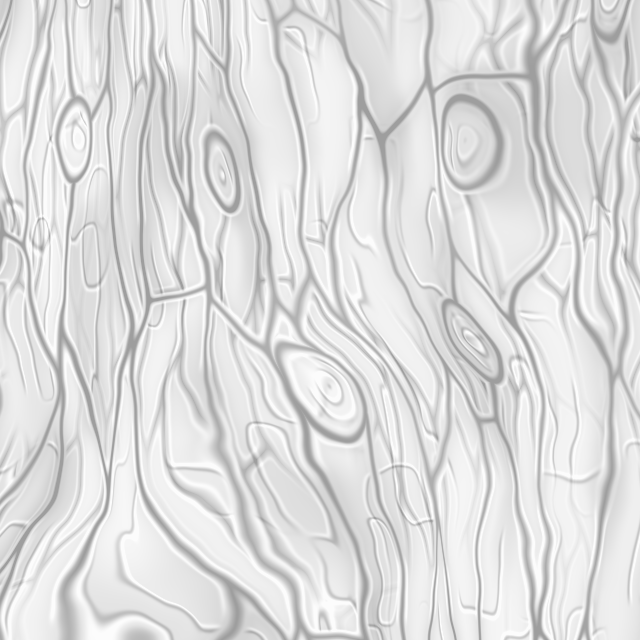
Give the GLSL for this texture map, as a WebGL 1 fragment shader.

```glsl
precision highp float;

uniform vec2 u_resolution;

const vec2 PLATE_SCALE = vec2(11.5, 2.2);   // plates per canvas, across and along
const vec2 STRAND_SCALE = vec2(21.0, 4.2);
const vec2 LINE_SCALE = vec2(17.0, 4.0);
const float LEAN = 0.32;
const float KNOT_GRID = 3.4;
const float KNOT_SHARE = 0.5;
const float RING_GAP = 0.017;
const float CORNER_ROUNDING = 0.008;
const float PLATE_TONE = 0.972;
const float PLATE_VARIATION = 0.035;
const float HAZE_DEPTH = 0.08;
const float HALO_DEPTH = 0.12;
const float HALO_WIDTH = 0.012;
const float CORE_DEPTH = 0.07;
const float CORE_WIDTH = 0.0026;
const float RIM_GLOW = 0.10;
const float RIM_WIDTH = 0.0024;
const float STRAND_DEPTH = 0.20;
const float LINE_DEPTH = 0.16;
const float DARKEST = 0.62;
const float BRIGHTEST = 0.99;

float hash(vec2 p) {
  return fract(sin(dot(p, vec2(127.1, 311.7))) * 43758.5);
}

vec2 hash2(vec2 p) {
  return vec2(hash(p), hash(p + 57.3));
}

float noise(vec2 p) {
  vec2 i = floor(p), f = fract(p);
  f = f * f * f * (f * (f * 6.0 - 15.0) + 10.0);
  return mix(mix(hash(i), hash(i + vec2(1, 0)), f.x),
             mix(hash(i + vec2(0, 1)), hash(i + vec2(1, 1)), f.x), f.y);
}

float stroke(float d, float width) {
  return exp(-d * d / (width * width));
}

float smoothMin(float a, float b, float k) {
  float h = max(k - abs(a - b), 0.0) / k;
  return min(a, b) - h * h * k * 0.25;
}

// Stretched Voronoi cells: x = border distance in canvas units, y = cell value
vec2 plates(vec2 p, vec2 scale) {
  vec2 q = p * scale, base = floor(q), nearest = vec2(0.0), id = base;
  float best = 9.0;
  for (int j = -1; j <= 1; j++)
    for (int i = -1; i <= 1; i++) {
      vec2 c = base + vec2(i, j);
      vec2 r = c + hash2(c) - q;
      if (dot(r, r) < best) { best = dot(r, r); nearest = r; id = c; }
    }
  float border = 1.0;
  for (int j = -2; j <= 2; j++)
    for (int i = -2; i <= 2; i++) {
      vec2 c = id + vec2(i, j);
      vec2 r = c + hash2(c) - q, across = r - nearest;
      if (dot(across, across) > 0.0001) {
        float d = dot(0.5 * (r + nearest), across) / length(across * scale);
        border = smoothMin(border, d, CORNER_ROUNDING);
      }
    }
  return vec2(max(border, 0.0), hash(id + 11.0));
}

// Scattered oval knots: x = signed distance, yz = bend of the grain around them
vec3 knots(vec2 p) {
  vec3 result = vec3(1.0, 0.0, 0.0);
  for (int j = -1; j <= 1; j++)
    for (int i = -1; i <= 1; i++) {
      vec2 c = floor(p * KNOT_GRID) + vec2(i, j);
      if (hash(c + 7.0) > KNOT_SHARE) continue;
      vec2 d = p - (c + 0.25 + 0.5 * hash2(c)) / KNOT_GRID;
      vec2 radius = mix(vec2(0.026, 0.055), vec2(0.042, 0.090), hash(c + 3.0));
      float reach = length(d / radius);
      float slope = length(d / (radius * radius)) / max(reach, 0.001);
      float away = reach < 1.0 ? (reach - 1.0) * radius.x : (reach - 1.0) / slope;
      result.x = min(result.x, away);
      result.yz -= d * 0.55 * exp(-0.5 * reach * reach);
    }
  return result;
}

// Signed distance to a wavy contour that follows the grain
float grainLine(vec2 p, vec2 scale) {
  vec2 e = vec2(0.002, 0.0);
  float f = noise(p * scale);
  vec2 slope = vec2(noise((p + e.xy) * scale) - f, noise((p + e.yx) * scale) - f) / e.x;
  return (f - 0.5) / (length(slope) + 1.0);
}

void main() {
  vec2 uv = gl_FragCoord.xy / min(u_resolution.x, u_resolution.y);

  // Flowing grain
  vec2 p = uv;
  float middle = (uv.x - 0.5) / 0.3;
  p.x += (LEAN * exp(-middle * middle) - 0.06) * (uv.y - 0.5);
  p.x += 0.12 * (noise(uv * 3.2 + 4.0) - 0.5);
  p += vec2(0.046, 0.04) * (vec2(noise(uv * 8.0 + 20.0), noise(uv * 7.0 + 41.0)) - 0.5);
  p += 0.008 * (vec2(noise(uv * 24.0), noise(uv * 24.0 + 9.0)) - 0.5);
  vec3 knot = knots(p);
  vec2 grain = p + knot.yz;

  // Plates and knots share one groove
  vec2 plate = plates(grain, PLATE_SCALE);
  float edge = knot.x < 0.0 ? -knot.x : min(plate.x, knot.x);
  float inKnot = 1.0 - smoothstep(-0.014, -0.006, knot.x);
  float weight = noise(uv * 7.0 + 70.0);
  float grooveWidth = mix(0.0008, 0.0056, weight);
  float grooveDepth = mix(0.04, 0.19, noise(uv * 6.0 + 90.0));
  float inside = smoothstep(grooveWidth + 0.002, grooveWidth + 0.010, edge);

  float tone = PLATE_TONE - PLATE_VARIATION * plate.y * inside * (1.0 - inKnot);
  tone -= HAZE_DEPTH * smoothstep(0.45, 0.9, noise(grain * vec2(16.0, 5.0) + 33.0));
  tone -= HALO_DEPTH * exp(-edge / HALO_WIDTH);
  tone -= grooveDepth * (1.0 - smoothstep(grooveWidth * 0.6, grooveWidth + 0.003, edge));
  tone -= CORE_DEPTH * stroke(edge, CORE_WIDTH);
  float rimMask = smoothstep(0.25, 0.6, noise(uv * 13.0 + 15.0));
  tone += RIM_GLOW * rimMask * stroke(edge - grooveWidth - 0.0055, RIM_WIDTH);

  // Narrow strands within the plates
  float strand = plates(grain + 0.37, STRAND_SCALE).x;
  float strandMask = inside * (1.0 - inKnot) * smoothstep(0.25, 0.75, noise(grain * vec2(9.0, 5.0) + 52.0));
  tone -= strandMask * STRAND_DEPTH * exp(-strand / 0.0042);
  tone += strandMask * 0.08 * stroke(strand - 0.0075, 0.0022);

  // Brushed lines: a dark side and a light side
  for (int i = 0; i < 2; i++) {
    float layer = float(i);
    float d = grainLine(grain + 3.1 + layer * 5.7, LINE_SCALE * (1.0 + 0.6 * layer));
    float mask = inside * (1.0 - 0.6 * inKnot) * smoothstep(0.35, 0.75, noise(uv * 9.0 + 60.0 + layer * 8.0));
    tone += mask * (0.09 * stroke(d - 0.003, 0.0022) - LINE_DEPTH * stroke(d + 0.0016, 0.0022));
  }

  // Broken, uneven knot rings
  float wobble = 1.6 * noise(p * vec2(26.0, 13.0) + 5.0);
  float ring = (fract(-knot.x / RING_GAP + wobble) - 0.5) * RING_GAP;
  float ringMask = inKnot * smoothstep(0.25, 0.65, noise(uv * 19.0 + 81.0));
  tone += ringMask * (0.09 * stroke(ring - 0.002, 0.0022) - 0.15 * stroke(ring + 0.002, 0.0024));

  gl_FragColor = vec4(vec3(clamp(tone, DARKEST, BRIGHTEST)), 1.0);
}
```
